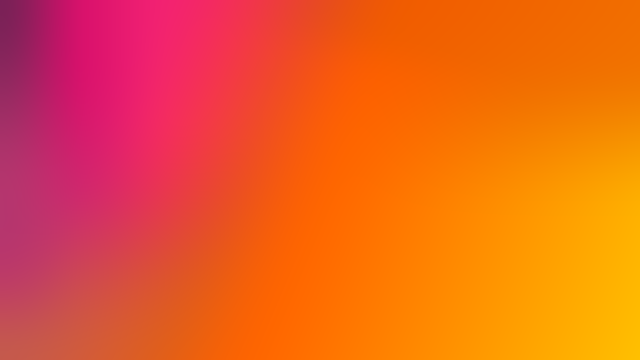
Write a WebGL 2 fragment shader that draws this background.

```glsl
#version 300 es
precision highp float;
// A soft sunset gradient: magenta at the upper left, gold at the lower right.
// A slanted coordinate drives the pink-to-orange blend; smooth ramps along
// the canvas axes tint each side before the two fields are mixed.
uniform vec2 u_resolution;
out vec4 fragColor;

// Orange field, turning to gold away from the slanted seam, more so when low.
vec3 orangeField(vec2 uv, float slant) {
    float d = slant - 0.39;
    float reach = 0.5 * (d + sqrt(d * d + 0.003));
    float goldGain = mix(0.61, 0.2, smoothstep(0.4, 0.85, uv.y));
    float green = 0.38 - 0.025 * smoothstep(0.6, 1.0, uv.y) + goldGain * reach;
    float side = smoothstep(0.5, 0.85, uv.x + 0.3 * smoothstep(0.75, 1.0, uv.y));
    float red = 1.0 - 0.055 * smoothstep(0.35, 0.8, uv.y) * side;
    return vec3(red, green, 0.0);
}

// Pink field: clay at the base, crimson above, a rose glow and a violet edge.
vec3 pinkField(vec2 uv) {
    vec3 color = mix(vec3(0.77, 0.35, 0.30), vec3(0.80, 0.17, 0.43),
                     smoothstep(0.0, 0.5, uv.y));
    color = mix(color, vec3(0.84, 0.06, 0.42), smoothstep(0.35, 0.85, uv.y));

    float rose = smoothstep(0.09, 0.27, uv.x) * smoothstep(0.2, 0.7, uv.y);
    color = mix(color, vec3(0.95, 0.13, 0.45), rose);

    vec3 violet = mix(vec3(0.71, 0.21, 0.43), vec3(0.48, 0.13, 0.34),
                      smoothstep(0.45, 1.0, uv.y));
    float edge = 1.0 - smoothstep(0.0, 0.14, uv.x);
    return mix(color, violet, edge * smoothstep(0.0, 0.4, uv.y));
}

void main() {
    vec2 uv = gl_FragCoord.xy / u_resolution;
    float slant = uv.x - 0.235 * uv.y;

    // Blend the two fields across the slanted seam.
    float pinkAmount = 1.0 - smoothstep(-0.01, 0.42, slant);
    vec3 color = mix(orangeField(uv, slant), pinkField(uv), pinkAmount);

    // Slightly duller red band along the seam.
    float band = (slant - 0.26) / 0.09;
    color.r -= 0.04 * exp(-band * band);

    fragColor = vec4(color, 1.0);
}
```
